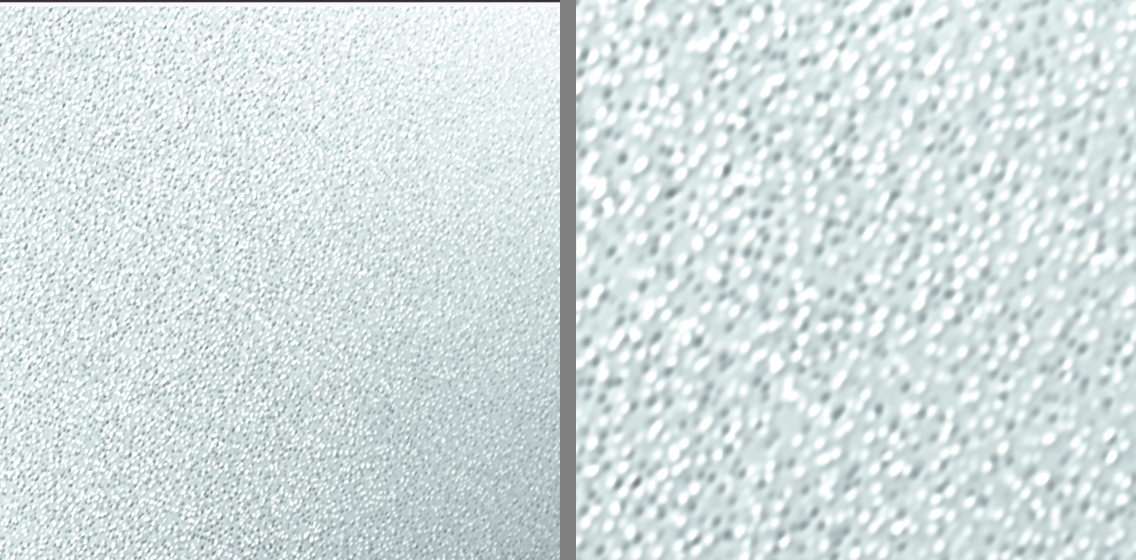
Left: the whole. Right: its middle third, enlarged.
This texture is drawn by a Shadertoy shader. Its source:

```glsl
// Pale frosted metal sheet with fine slanted grain and a dark rim along the top.

vec3 hash3(vec2 p) {
    vec3 q = fract(p.xyx * vec3(0.1031, 0.1030, 0.0973));
    q += dot(q, q.yxz + 33.33);
    return fract((q.xxy + q.yzz) * q.zyx);
}

// Cellular relief: each cell holds a bump or a pit, lit from one side
float grain(vec2 p) {
    vec2 cell = floor(p);
    float sum = 0.0;
    for (int j = -1; j <= 1; j++) {
        for (int i = -1; i <= 1; i++) {
            vec2 id = cell + vec2(i, j);
            vec3 rnd = hash3(id + 400.0);
            vec2 d = p - id - rnd.xy;
            float r2 = 4.0 * dot(d, d);
            float bump = 0.8 * (1.0 - 0.65 * r2) + 1.5 * d.y;
            sum += mix(-0.75, 1.0, rnd.z) * bump * exp(-r2);
        }
    }
    return sum / (1.0 + 0.4 * abs(sum));
}

// Layered sines for faint, broad mottling
float mottle(vec2 p) {
    float sum = 0.0;
    float weight = 0.5;
    for (int i = 0; i < 4; i++) {
        sum += weight * sin(p.x + 1.7 * sin(p.y)) * sin(p.y + 1.3 * sin(p.x * 0.8));
        p = mat2(1.2, 1.1, -1.1, 1.2) * p + 2.3;
        weight *= 0.7;
    }
    return sum;
}

// Cool grey through pale cyan to white
vec3 frostColor(float tone) {
    vec3 shade = mix(vec3(0.50, 0.55, 0.56), vec3(0.88, 0.93, 0.93), (tone - 0.50) / 0.38);
    vec3 shine = mix(vec3(0.88, 0.93, 0.93), vec3(1.0), (tone - 0.88) / 0.12);
    return clamp(tone < 0.88 ? shade : shine, 0.0, 1.0);
}

void mainImage(out vec4 fragColor, in vec2 fragCoord) {
    vec2 uv = fragCoord / iResolution.xy;
    float pixel = 1.0 / iResolution.y;

    // Broad sheen: bright upper right, dull lower right
    float tone = mix(mix(0.85, 0.67, uv.x), mix(0.87, 0.95, uv.x), uv.y);
    tone += 0.015 * mottle(uv * 22.0);

    // Grain stretched along a steep diagonal, calmer towards the right
    vec2 along = vec2(0.57, 0.82);
    vec2 p = vec2(dot(uv, along), dot(uv, vec2(-along.y, along.x)));
    float strength = mix(0.52, 0.25, smoothstep(0.3, 1.0, uv.x));
    tone += strength * grain(p * vec2(115.0, 165.0));

    vec3 color = frostColor(tone);

    // White lip and dark rim at the top edge
    float depth = 1.0 - uv.y;
    color = mix(vec3(0.99, 0.97, 0.99), color, smoothstep(0.012 - pixel, 0.012 + pixel, depth));
    color = mix(vec3(0.20, 0.18, 0.20), color, smoothstep(0.004 - pixel, 0.004 + pixel, depth));

    fragColor = vec4(color, 1.0);
}
```
